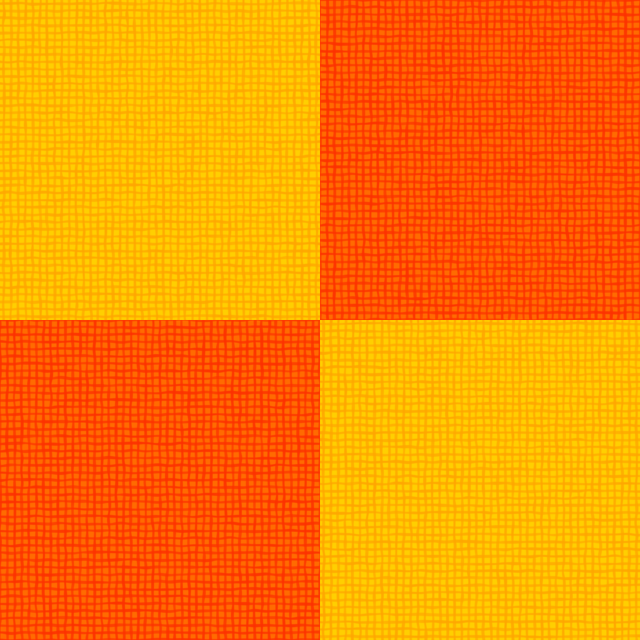
Reproduce this pattern procedurally as a three.js fragment shader.

```glsl
// Two by two checker of yellow and orange-red cloth with a wobbly woven grid.
#define CHECKS 2.0
#define THREADS 88.0
#define HALF_WIDTH 0.17
#define SOFTNESS 0.13
#define WOBBLE 0.2
#define SEAM_BLUR 0.001
#define YELLOW vec3(1.0, 0.81, 0.0)
#define YELLOW_THREAD vec3(1.0, 0.65, 0.0)
#define ORANGE vec3(1.0, 0.42, 0.0)
#define RED_THREAD vec3(0.99, 0.19, 0.0)

varying vec2 vUv;

float hash(vec2 p) {
  return fract(sin(dot(p, vec2(127.1, 311.7))) * 43758.5453);
}

// Smooth random value along one thread
float threadNoise(float along, float id) {
  float cell = floor(along);
  float t = smoothstep(0.0, 1.0, fract(along));
  return mix(hash(vec2(cell, id)), hash(vec2(cell + 1.0, id)), t);
}

// Coverage of the nearest thread, with uneven path, width and strength
float thread(float across, float along, float seed) {
  float id = floor(across + 0.5);
  float key = id + seed;
  float sway = (threadNoise(along * 0.6, key) - 0.5) * WOBBLE;
  float halfWidth = HALF_WIDTH * mix(0.75, 1.3, threadNoise(along * 0.8, key + 200.0));
  float strength = mix(0.65, 0.95, threadNoise(along * 0.45, key + 400.0));
  float d = abs(across - id + sway) - halfWidth;
  return strength * (1.0 - smoothstep(-SOFTNESS, SOFTNESS, d));
}

// Both thread directions; crossings build up
float weave(vec2 p, float seed) {
  float upright = thread(p.x, p.y, seed);
  float level = thread(p.y, p.x, seed + 700.0);
  return 1.0 - (1.0 - upright) * (1.0 - level);
}

void main() {
  // Checker mask: 1 on yellow squares
  vec2 side = smoothstep(-SEAM_BLUR, SEAM_BLUR, fract(vUv * CHECKS * 0.5) - 0.5);
  float yellowMask = side.x + side.y - 2.0 * side.x * side.y;

  // Yellow squares start between threads, red ones on a thread
  vec2 p = vUv * THREADS;
  vec3 yellowCloth = mix(YELLOW, YELLOW_THREAD, weave(p + 0.5, 31.0));
  vec3 redCloth = mix(ORANGE, RED_THREAD, weave(p, 67.0));

  gl_FragColor = vec4(mix(redCloth, yellowCloth, yellowMask), 1.0);
}
```
